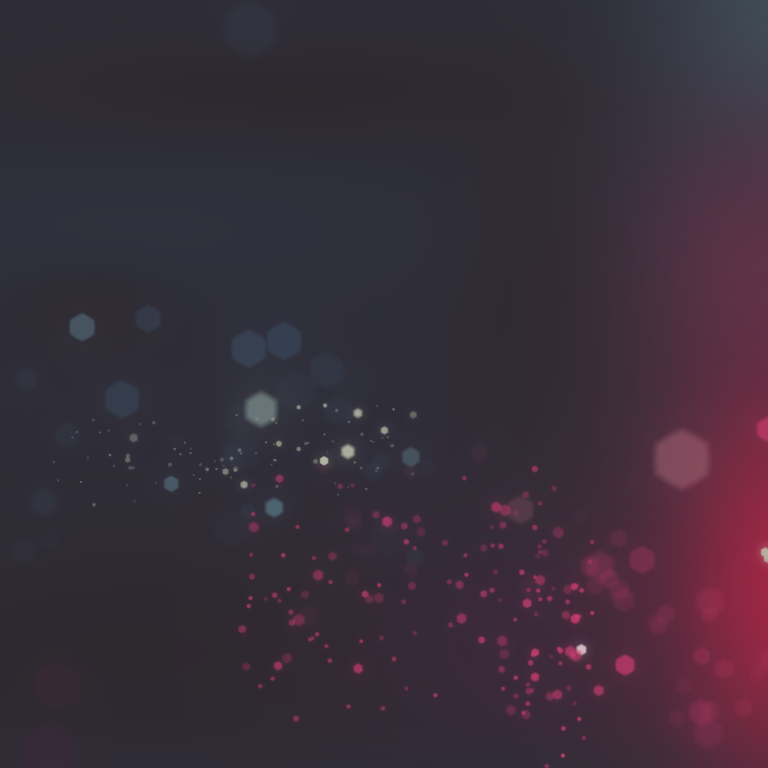
Give the GLSL for this background, as a three.js fragment shader.

```glsl
varying vec2 vUv;

const vec3 SLATE = vec3(0.182, 0.178, 0.218);
const vec3 UMBER = vec3(0.180, 0.157, 0.182);
const vec3 STEEL = vec3(0.183, 0.192, 0.235);
const vec3 PLUM = vec3(0.235, 0.160, 0.230);
const vec3 MAUVE = vec3(0.350, 0.200, 0.285);
const vec3 TEAL = vec3(0.250, 0.310, 0.350);
const vec3 CRIMSON = vec3(0.640, 0.150, 0.270);
const vec3 PINK = vec3(0.780, 0.230, 0.430);
const vec3 ROSE = vec3(0.600, 0.360, 0.430);
const vec3 IVORY = vec3(0.720, 0.730, 0.650);
const vec3 MIST = vec3(0.330, 0.440, 0.490);
const vec3 DUSK = vec3(0.220, 0.270, 0.340);

float hash(float n) {
  return fract(sin(n * 12.9898) * 43758.547);
}

vec2 hash2(float n) {
  return vec2(hash(n), hash(n + 41.3));
}

float glow(vec2 p, vec2 center, vec2 size) {
  vec2 d = (p - center) / size;
  return exp(-dot(d, d));
}

// Distance from the center of a slightly rounded hexagon
float hexRadius(vec2 p) {
  vec2 q = abs(p);
  return mix(max(q.y * 0.866 + q.x * 0.5, q.x), length(p), 0.35);
}

// Lens disc with a soft rim and a faint halo
vec3 bokeh(vec3 base, vec2 p, vec2 center, float radius, float soft, vec3 tint, float alpha) {
  float d = hexRadius(p - center);
  float disc = 1.0 - smoothstep(radius * (1.0 - soft), radius * (1.0 + soft) + 0.001, d);
  float halo = 0.12 * exp(-d * d / (radius * radius * 4.0));
  return mix(base, tint, alpha * max(disc, halo));
}

// Random discs inside a sheared box; extent holds the half sizes
vec3 scatter(vec3 base, vec2 p, int count, float seed, vec2 center, vec2 extent,
             float shear, vec2 radii, vec3 tint, float alpha) {
  for (int i = 0; i < 110; i++) {
    if (i >= count) break;
    float id = float(i) * 1.37 + seed;
    vec2 offset = hash2(id) * 2.0 - 1.0;
    offset.y = mix(offset.y, offset.y * abs(offset.y), 0.5);
    vec2 spot = center + offset * extent + vec2(0.0, shear * offset.x);
    float size = hash(id + 7.7);
    float radius = mix(radii.x, radii.y, size * size * size);
    float strength = alpha * mix(0.3, 1.0, hash(id + 19.1));
    base = bokeh(base, p, spot, radius, 0.35, tint, strength);
  }
  return base;
}

vec3 backdrop(vec2 p) {
  vec3 c = SLATE;
  // Broad dark and blue bands
  c = mix(c, UMBER, 0.95 * glow(p, vec2(0.36, 0.88), vec2(0.36, 0.075)));
  c = mix(c, UMBER, 0.90 * glow(p, vec2(0.69, 0.66), vec2(0.10, 0.22)));
  c = mix(c, STEEL, 0.95 * glow(p, vec2(0.18, 0.70), vec2(0.42, 0.10)));
  c = mix(c, UMBER, 0.80 * glow(p, vec2(0.12, 0.59), vec2(0.10, 0.055)));
  c = mix(c, UMBER, 0.95 * glow(p, vec2(0.18, 0.15), vec2(0.48, 0.17)));
  c = mix(c, PLUM, 0.75 * glow(p, vec2(0.68, 0.16), vec2(0.26, 0.18)));
  c = mix(c, SLATE, 0.6 * (1.0 - smoothstep(0.0, 0.05, p.y)));
  // Light along the right side
  c = mix(c, TEAL, 0.95 * glow(p, vec2(1.04, 1.00), vec2(0.18, 0.24)));
  c = mix(c, MAUVE, 0.95 * glow(p, vec2(1.00, 0.66), vec2(0.17, 0.19)));
  c = mix(c, CRIMSON, 0.45 * glow(p, vec2(1.03, 0.25), vec2(0.21, 0.30)));
  c = mix(c, CRIMSON, 0.90 * glow(p, vec2(1.02, 0.24), vec2(0.11, 0.22)));
  return c;
}

vec3 largeDiscs(vec3 c, vec2 p) {
  c = bokeh(c, p, vec2(0.326, 0.962), 0.034, 0.25, DUSK, 0.25);
  c = bokeh(c, p, vec2(0.075, 0.108), 0.029, 0.25, PLUM, 0.50);
  c = bokeh(c, p, vec2(0.065, 0.020), 0.034, 0.25, PLUM, 0.60);
  c = bokeh(c, p, vec2(0.107, 0.574), 0.016, 0.15, MIST, 0.60);
  c = bokeh(c, p, vec2(0.193, 0.585), 0.016, 0.15, DUSK, 0.55);
  c = bokeh(c, p, vec2(0.324, 0.546), 0.022, 0.15, DUSK, 0.80);
  c = bokeh(c, p, vec2(0.370, 0.556), 0.022, 0.15, DUSK, 0.75);
  c = bokeh(c, p, vec2(0.159, 0.480), 0.022, 0.15, DUSK, 0.65);
  c = bokeh(c, p, vec2(0.425, 0.518), 0.022, 0.20, DUSK, 0.30);
  c = bokeh(c, p, vec2(0.340, 0.467), 0.020, 0.30, mix(MIST, IVORY, 0.4), 0.75);
  c = bokeh(c, p, vec2(0.357, 0.339), 0.011, 0.30, MIST, 0.80);
  c = bokeh(c, p, vec2(0.223, 0.370), 0.009, 0.20, MIST, 0.65);
  c = bokeh(c, p, vec2(0.535, 0.405), 0.011, 0.25, MIST, 0.55);
  c = bokeh(c, p, vec2(0.678, 0.336), 0.016, 0.25, ROSE, 0.30);
  c = bokeh(c, p, vec2(0.888, 0.402), 0.035, 0.22, ROSE, 0.65);
  c = bokeh(c, p, vec2(1.000, 0.441), 0.014, 0.25, PINK, 0.70);
  c = bokeh(c, p, vec2(0.814, 0.134), 0.012, 0.20, PINK, 0.75);
  c = bokeh(c, p, vec2(0.836, 0.271), 0.016, 0.20, PINK, 0.30);
  // Brightest points
  c = bokeh(c, p, vec2(0.453, 0.412), 0.008, 0.40, IVORY, 0.90);
  c = bokeh(c, p, vec2(0.422, 0.400), 0.005, 0.20, IVORY, 0.95);
  c = bokeh(c, p, vec2(0.466, 0.462), 0.005, 0.50, IVORY, 0.85);
  c = bokeh(c, p, vec2(0.757, 0.154), 0.006, 0.30, mix(ROSE, vec3(1.0), 0.65), 0.95);
  return scatter(c, p, 5, 91.0, vec2(0.993, 0.282), vec2(0.008, 0.010), 0.0, vec2(0.004, 0.006), IVORY, 0.8);
}

void main() {
  vec3 color = backdrop(vUv);
  // Faint discs, then rose and ivory sparks
  color = scatter(color, vUv, 20, 3.0, vec2(0.30, 0.40), vec2(0.29, 0.13), 0.0, vec2(0.009, 0.025), DUSK, 0.30);
  color = scatter(color, vUv, 24, 17.0, vec2(0.88, 0.16), vec2(0.13, 0.15), 0.0, vec2(0.010, 0.018), PINK, 0.28);
  color = scatter(color, vUv, 16, 63.0, vec2(0.62, 0.30), vec2(0.22, 0.13), 0.0, vec2(0.008, 0.015), MAUVE, 0.30);
  color = largeDiscs(color, vUv);
  color = scatter(color, vUv, 110, 29.0, vec2(0.54, 0.23), vec2(0.23, 0.16), 0.01, vec2(0.002, 0.007), PINK, 0.75);
  color = scatter(color, vUv, 42, 47.0, vec2(0.725, 0.15), vec2(0.055, 0.15), 0.04, vec2(0.002, 0.007), PINK, 0.90);
  color = scatter(color, vUv, 75, 71.0, vec2(0.31, 0.405), vec2(0.24, 0.06), 0.01, vec2(0.0008, 0.002), IVORY, 0.45);
  color = scatter(color, vUv, 14, 83.0, vec2(0.36, 0.42), vec2(0.20, 0.05), 0.01, vec2(0.002, 0.005), IVORY, 0.85);
  gl_FragColor = vec4(color, 1.0);
}
```
